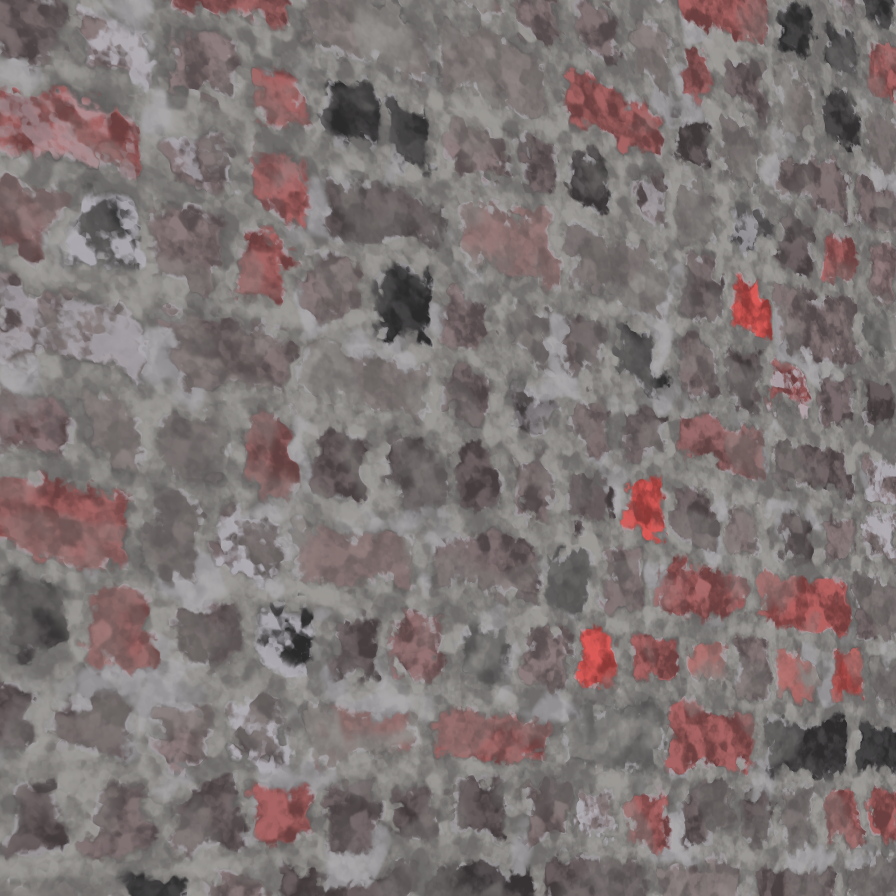
Reproduce this texture procedurally as a WebGL 1 fragment shader.

```glsl
precision highp float;
// Weathered brick wall seen at an angle: courses converge to the right and
// alternate headers with stretchers. Blended cellular noise bends the joints
// and stains the rounded-box bricks and their thick rough mortar.

uniform vec2 u_resolution;

// Layout: canvas units for the view, course heights for the wall
const float HORIZON = 0.09;       // height of the level course
const float COURSE = 0.112;       // course height at the left edge
const float CONVERGE = 0.33;      // shrinkage towards the right edge
const float HEADER = 0.907;       // header pitch
const float SPLIT_CHANCE = 0.35;  // stretchers replaced by two headers
const vec2 JOINT = vec2(0.10, 0.13);
const float CORNER = 0.12;
const float EDGE_SOFTNESS = 0.045;
const float BEND = 0.42;
const float ROUGHNESS = 0.30;

// Colours
const vec3 MORTAR_DARK = vec3(0.43, 0.42, 0.415);
const vec3 MORTAR_LIGHT = vec3(0.61, 0.60, 0.585);
const vec3 BRICK_DARK = vec3(0.32, 0.285, 0.29);
const vec3 BRICK_MAUVE = vec3(0.46, 0.405, 0.41);
const vec3 BRICK_RED = vec3(0.54, 0.32, 0.32);
const vec3 BRICK_SCARLET = vec3(0.70, 0.29, 0.28);
const vec3 BRICK_SOOT = vec3(0.22, 0.215, 0.22);
const vec3 SALT = vec3(0.72, 0.71, 0.74);

vec3 hash3(vec2 p) {
  vec3 q = fract(p.xyx * vec3(0.1031, 0.1030, 0.0973));
  q += dot(q, q.yxz + 33.33);
  return fract((q.xxy + q.yzz) * q.zyx);
}

// Cellular noise: random cell values blended by distance, in three channels
vec3 lumps(vec2 p) {
  vec2 cell = floor(p);
  vec2 f = p - cell;
  vec3 sum = vec3(0.0);
  float total = 0.0;
  for (int j = -1; j <= 1; j++) {
    for (int i = -1; i <= 1; i++) {
      vec2 o = vec2(float(i), float(j));
      vec2 r = o + hash3(cell + o + 71.0).xy - f;
      float w = exp(-8.0 * dot(r, r));
      sum += w * hash3(cell + o);
      total += w;
    }
  }
  return sum / total;
}

vec3 grain(vec2 p) {
  return (lumps(p) + 0.5 * lumps(p * 2.1 + 17.0) + 0.25 * lumps(p * 4.3 + 41.0)) / 1.75;
}

float roundedBox(vec2 p, vec2 halfSize, float radius) {
  vec2 q = abs(p) - halfSize + radius;
  return length(max(q, 0.0)) + min(max(q.x, q.y), 0.0) - radius;
}

vec3 brickColour(vec3 rnd, vec3 coarse, vec3 fine) {
  vec3 c = mix(BRICK_DARK, BRICK_MAUVE, rnd.x);
  c = mix(c, BRICK_RED, smoothstep(0.78, 0.84, rnd.y));
  c = mix(c, BRICK_SCARLET, smoothstep(0.93, 0.96, rnd.y));
  c = mix(c, BRICK_SOOT, 1.0 - smoothstep(0.06, 0.12, rnd.y));
  c *= 0.78 + 0.44 * smoothstep(0.2, 0.8, fine.x);
  // Grey weathering, then pale salt on some of the bricks
  vec3 film = mix(MORTAR_DARK, MORTAR_LIGHT, fine.z);
  float worn = smoothstep(0.42, 0.72, coarse.z) * 0.45 + 0.5 * step(rnd.z, 0.15);
  c = mix(c, film, worn);
  float salt = smoothstep(0.80, 0.92, rnd.z) * smoothstep(0.36, 0.66, fine.y);
  return mix(c, SALT, 0.85 * salt);
}

void main() {
  vec2 uv = gl_FragCoord.xy / u_resolution;

  // Perspective onto the wall plane
  float depth = 1.0 - CONVERGE * uv.x;
  vec2 wall = vec2(uv.x, uv.y - HORIZON) / (depth * COURSE);
  vec3 coarse = grain(wall * 1.3 + 20.0);
  vec3 fine = grain(wall * 5.0 + 90.0);
  vec2 p = wall + BEND * (coarse.xy - 0.5) + ROUGHNESS * (fine.xy - 0.5);

  // Bond: header courses between stretcher courses
  float row = floor(p.y + 0.5);
  float stretcher = mod(row, 2.0);
  float pitch = HEADER * (1.0 + stretcher);
  float along = p.x / pitch + 0.4 * hash3(vec2(row + 30.0, 5.0)).x;
  float split = stretcher * step(hash3(vec2(floor(along) + 60.0, row + 40.0)).x, SPLIT_CHANCE);
  along *= 1.0 + split;
  pitch /= 1.0 + split;
  vec3 rnd = hash3(vec2(floor(along) + 113.0 + 50.0 * split, row + 27.0));
  vec3 fit = hash3(vec2(floor(along) + 211.0, row + 83.0));

  // Brick shape, each with its own size and seat
  vec2 local = vec2((fract(along) - 0.5) * pitch, p.y - row) + 0.08 * (fit.xy - 0.5);
  vec2 halfSize = vec2(0.5 * pitch, 0.5) - JOINT - 0.07 * fit.yz;
  float d = roundedBox(local, halfSize, CORNER);
  float brick = 1.0 - smoothstep(-EDGE_SOFTNESS, EDGE_SOFTNESS, d);

  // Mortar with lumps, pale smears and a dark seam by the bricks
  vec3 mortar = mix(MORTAR_DARK, MORTAR_LIGHT, smoothstep(0.25, 0.75, 0.6 * fine.z + 0.4 * coarse.x));
  mortar = mix(mortar, SALT, 0.5 * smoothstep(0.60, 0.78, coarse.y));
  mortar *= 1.0 - 0.16 * exp(-pow(d / 0.06, 2.0)) * smoothstep(0.3, 0.6, fine.x);

  vec3 colour = mix(mortar, brickColour(rnd, coarse, fine), brick);

  // Broken pale rims around brick edges
  float rim = (1.0 - smoothstep(0.0, 0.07, abs(d))) * smoothstep(0.54, 0.70, fine.z);
  colour = mix(colour, SALT, 0.5 * rim);
  gl_FragColor = vec4(colour, 1.0);
}
```
